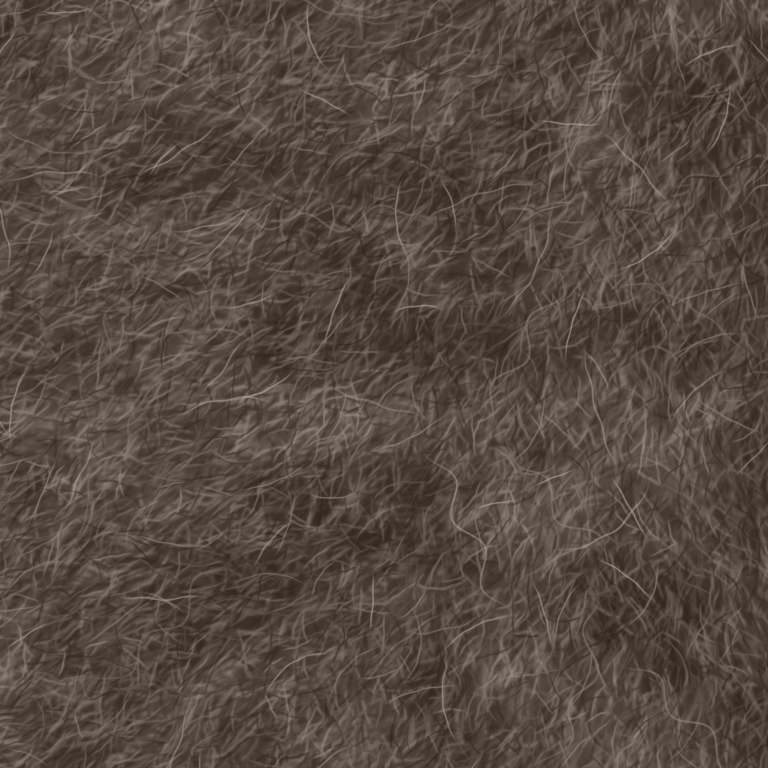
This texture is drawn by a WebGL 2 fragment shader. Its source:

```glsl
#version 300 es
precision highp float;

#define FUZZ_LAYERS 20
#define FUZZ_TONES vec2(0.20, 0.57)
#define GLINT_TONES vec2(0.48, 0.74)
#define BASE_TONE 0.275
#define SPREAD 1.45
#define BEND 0.9
#define STRAND_GAP 0.036
#define TWIST 300.0
#define CLUMP_CONTRAST 0.36
#define TINT vec3(0.0, -0.046, -0.077)

uniform vec2 u_resolution;
out vec4 fragColor;

// Three random values per integer cell
vec3 hash3(ivec3 cell) {
    uvec3 v = uvec3(cell + 4096) * 1664525u + 1013904223u;
    v.x += v.y * v.z; v.y += v.z * v.x; v.z += v.x * v.y;
    v ^= v >> 16u;
    v.x += v.y * v.z; v.y += v.z * v.x; v.z += v.x * v.y;
    return vec3(v >> 8u) / 16777216.0;
}

float noise(vec2 p) {
    ivec2 i = ivec2(floor(p));
    vec2 f = fract(p);
    f = f * f * (3.0 - 2.0 * f);
    float a = hash3(ivec3(i, 0)).x;
    float b = hash3(ivec3(i + ivec2(1, 0), 0)).x;
    float c = hash3(ivec3(i + ivec2(0, 1), 0)).x;
    float d = hash3(ivec3(i + ivec2(1, 1), 0)).x;
    return mix(mix(a, b, f.x), mix(c, d, f.x), f.y);
}

// Prevailing fibre angle: diagonal at the left, upright at the right
float flowAngle(vec2 p) {
    float turn = smoothstep(0.4, 1.0, p.x + 0.3 * (0.5 - p.y));
    return 0.6 + 0.9 * turn + 0.7 * (noise(p * 4.0 + 20.0) - 0.5);
}

// Lays one curved hair per cell over the given tone
float hairs(float tone, vec2 p, float scale, float width, float presence,
            float curl, vec2 tones, float opacity, int seed) {
    vec2 g = p * scale + float(seed) * vec2(0.37, 0.71);
    ivec2 home = ivec2(floor(g));
    float w = max(width, 0.6 / min(u_resolution.x, u_resolution.y)) * scale;
    for (int k = 0; k < 9; k++) {
        ivec2 cell = home + ivec2(k % 3 - 1, k / 3 - 1);
        vec3 place = hash3(ivec3(cell, seed));
        if (place.z > presence) continue;
        vec2 q = g - vec2(cell) - place.xy;
        if (dot(q, q) > 1.0) continue;
        vec3 shape = hash3(ivec3(cell, seed + 100));
        vec3 look = hash3(ivec3(cell, seed + 200));
        float angle = flowAngle(p - q / scale) + SPREAD * (shape.x + shape.y - 1.0);
        float c = cos(angle), s = sin(angle);
        q = vec2(c * q.x + s * q.y, c * q.y - s * q.x);
        float bend = BEND * (shape.z - 0.5);
        float phase = 13.0 * q.x + 6.28 * look.z;
        float curve = bend * (q.x * q.x - 0.2) + curl * 0.07 * sin(phase);
        float slope = 2.0 * bend * q.x + curl * 0.91 * cos(phase);
        float d = (q.y - curve) / sqrt(1.0 + slope * slope);
        float taper = 1.0 - smoothstep(0.45, 1.0, abs(q.x) / mix(0.45, 0.92, look.y));
        float cover = exp(-d * d / (w * w)) * taper * opacity;
        tone = mix(tone, mix(tones.x, tones.y, pow(look.x, 1.4)), cover);
    }
    return tone;
}

// Twisted yarns running along uv.x, broken into stretches
float strands(float tone, vec2 uv, float share, float mask) {
    uv.y += 0.012 * (noise(uv * vec2(7.0, 4.0)) - 0.5);
    float row = uv.y / STRAND_GAP;
    float id = floor(row);
    float across = fract(row) - 0.5;
    float present = step(hash3(ivec3(int(id), 7, 3)).x, share);
    float stretch = smoothstep(0.4, 0.7, noise(vec2(uv.x * 3.5, id * 7.3)));
    float ply = 0.5 + 0.5 * sin(uv.x * TWIST + across * 9.0 + 3.0 * noise(uv * 30.0));
    float amount = present * stretch * mask;
    float core = exp(-across * across * 45.0);
    float edge = smoothstep(0.2, 0.4, abs(across));
    tone = mix(tone, 0.25, edge * amount * 0.35);
    return mix(tone, 0.34 + 0.16 * ply, core * amount * 0.6);
}

void main() {
    vec2 p = gl_FragCoord.xy / min(u_resolution.x, u_resolution.y);

    // Shaded ground seen between the hairs
    float clump = 0.6 * noise(p * 9.0) + 0.4 * noise(p * 24.0 + 5.0);
    float tone = BASE_TONE + 0.1 * (clump - 0.5);

    // Fuzz from broad and soft to fine and crisp, with yarns in between
    for (int i = 0; i < FUZZ_LAYERS; i++) {
        float rise = float(i) / float(FUZZ_LAYERS - 1);
        if (i == FUZZ_LAYERS * 3 / 5) {
            float ribs = smoothstep(0.5, 0.8, p.x) * (1.0 - smoothstep(0.35, 0.58, p.y));
            float sweep = max(p.x - 0.7, 0.0);
            float across = 0.78 * (p.y - 0.8 * p.x - 1.6 * sweep * sweep);
            tone = strands(tone, vec2(p.x + 0.8 * p.y, across), 0.5, 1.0 - ribs);
            tone = strands(tone, p.yx, 0.9, ribs * 0.8);
        }
        float scale = mix(20.0, 30.0, fract(float(i) * 0.618));
        tone = hairs(tone, p, scale, mix(0.0034, 0.0013, rise), 1.0, 0.15,
                     FUZZ_TONES, mix(0.55, 0.62, rise), i);
    }
    tone *= 1.0 + CLUMP_CONTRAST * (clump - 0.5);

    // Sparse bright hairs and long curly strays
    tone = hairs(tone, p, 15.0, 0.0012, 0.45, 0.1, GLINT_TONES, 0.6, 31);
    tone = hairs(tone, p, 9.0, 0.0013, 0.3, 0.2, GLINT_TONES, 0.55, 32);
    tone = hairs(tone, p, 5.0, 0.0014, 0.3, 0.9, GLINT_TONES, 0.5, 33);

    fragColor = vec4(clamp(tone + TINT, 0.0, 1.0), 1.0);
}
```
